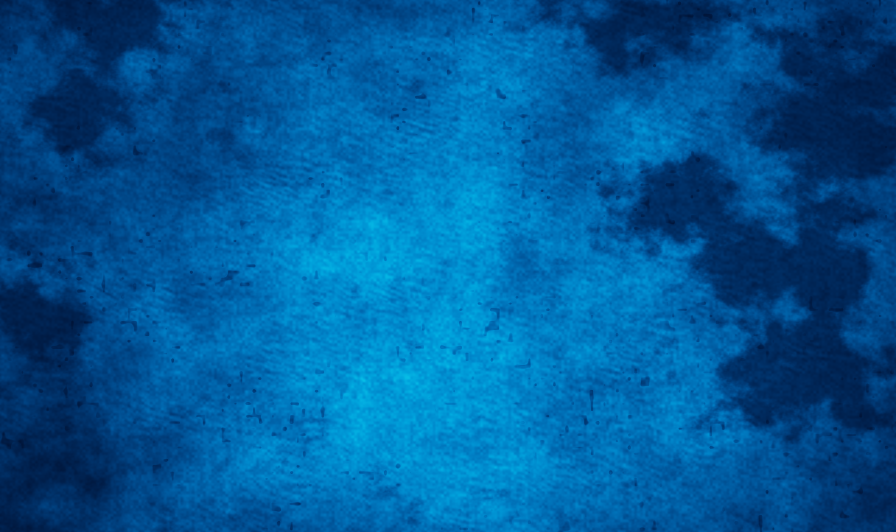
This texture is drawn by a Shadertoy shader. Its source:

```glsl
#define EDGE_TONE 0.27
#define GLOW_GAIN 0.28
#define GLOW_CENTER vec2(-0.02, -0.08)
#define GLOW_SIZE vec2(0.52, 0.58)
#define CLOUD_GAIN 0.30
#define STAIN_TONE 0.11
#define STAIN_GAIN 0.78
#define RELIEF_SCALE 105.0
#define RELIEF_GAIN 0.13
#define GRAIN_GAIN 0.11
#define PIT_GAIN 0.16

// Soft ellipses: center.xy, radius.zw, in canvas heights from the middle
const vec4 STAINS[8] = vec4[8](
    vec4(-0.62, 0.47, 0.15, 0.07), vec4(0.36, 0.45, 0.16, 0.08),
    vec4(0.75, 0.27, 0.14, 0.25), vec4(0.45, 0.12, 0.12, 0.09),
    vec4(0.67, -0.21, 0.18, 0.12), vec4(-0.77, -0.09, 0.10, 0.11),
    vec4(-0.69, 0.27, 0.11, 0.11), vec4(0.60, 0.00, 0.16, 0.07));
const vec4 SHADES[8] = vec4[8](
    vec4(-0.46, 0.21, 0.12, 0.15), vec4(0.25, 0.27, 0.06, 0.11),
    vec4(-0.10, 0.32, 0.15, 0.07), vec4(0.27, -0.28, 0.12, 0.12),
    vec4(0.13, 0.01, 0.03, 0.05), vec4(-0.70, -0.38, 0.20, 0.12),
    vec4(-0.12, 0.48, 0.14, 0.06), vec4(-0.40, -0.06, 0.10, 0.09));
const vec4 LIGHTS[8] = vec4[8](
    vec4(-0.16, 0.05, 0.13, 0.12), vec4(0.00, -0.40, 0.24, 0.17),
    vec4(0.04, 0.37, 0.13, 0.10), vec4(0.40, 0.29, 0.11, 0.07),
    vec4(0.03, 0.07, 0.14, 0.12), vec4(0.58, 0.41, 0.09, 0.09),
    vec4(-0.74, -0.02, 0.10, 0.04), vec4(0.47, -0.27, 0.10, 0.07));

float hash(vec2 p) {
    return fract(sin(dot(p, vec2(127.1, 311.7))) * 43758.5453);
}

float noise(vec2 p) {
    vec2 i = floor(p), f = fract(p);
    f = f * f * (3.0 - 2.0 * f);
    return mix(mix(hash(i), hash(i + vec2(1, 0)), f.x),
               mix(hash(i + vec2(0, 1)), hash(i + vec2(1, 1)), f.x), f.y);
}

float fbm(vec2 p) {
    float sum = 0.0, gain = 0.5;
    for (int i = 0; i < 5; i++) {
        sum += gain * noise(p);
        p = mat2(1.6, 1.2, -1.2, 1.6) * p + 17.3;
        gain *= 0.55;
    }
    return sum / 1.055;
}

float patches(vec2 p, vec4 spots[8]) {
    float sum = 0.0;
    for (int i = 0; i < 8; i++) {
        vec2 d = (p - spots[i].xy) / spots[i].zw;
        sum += exp(-dot(d, d));
    }
    return sum;
}

// Short diagonal ridges whose direction drifts over the plaster
float ridges(vec2 p) {
    vec2 bent = p + 0.035 * vec2(noise(p * 9.0), noise(p * 9.0 + 40.0));
    vec2 q = mat2(0.8, 0.6, -0.6, 0.8) * bent;
    return noise(q * vec2(0.55, 1.2) * RELIEF_SCALE);
}

vec3 blueRamp(float tone) {
    float blue = 0.07 + 1.98 * tone - 1.16 * tone * tone;
    return vec3(0.25 * max(tone - 0.64, 0.0), tone, blue);
}

void mainImage(out vec4 fragColor, in vec2 fragCoord) {
    vec2 p = (fragCoord - 0.5 * iResolution.xy) / iResolution.y;
    vec2 warped = p + 0.09 * (vec2(fbm(p * 7.0), fbm(p * 7.0 + 31.0)) - 0.5);

    // Broad light and clouded pigment
    vec2 g = (warped - GLOW_CENTER) / GLOW_SIZE;
    float tone = EDGE_TONE + GLOW_GAIN * exp(-dot(g, g));
    tone += CLOUD_GAIN * (fbm(p * 5.5 + 8.0) - 0.5);
    tone += 0.16 * (fbm(p * 24.0) - 0.5);
    tone += 0.08 * patches(warped, LIGHTS) - 0.09 * patches(warped, SHADES);

    // Ragged dark stains
    float breakup = 1.5 * (fbm(p * vec2(17.0, 21.0) + 5.0) - 0.5);
    float stain = smoothstep(0.25, 0.85, patches(warped, STAINS) + breakup);
    tone = mix(tone, STAIN_TONE, STAIN_GAIN * stain);

    // Embossed plaster, grain and small pits
    float lit = clamp(tone * 2.2, 0.3, 1.0);
    float relief = ridges(p) - ridges(p + vec2(-0.004, 0.005));
    tone += lit * RELIEF_GAIN * relief;
    tone += lit * GRAIN_GAIN * (noise(p * 190.0) - 0.5);
    float pit = smoothstep(0.80, 0.95, noise(p * 85.0 + 60.0));
    tone -= lit * PIT_GAIN * pit * smoothstep(0.4, 0.7, noise(p * 13.0));

    // Darkened rim
    vec2 rim = abs(fragCoord / iResolution.xy - 0.5) * 2.0;
    tone *= 1.0 - 0.22 * pow(rim.x, 6.0) - 0.14 * pow(rim.y, 8.0);

    fragColor = vec4(blueRamp(clamp(tone, 0.05, 0.74)), 1.0);
}
```
